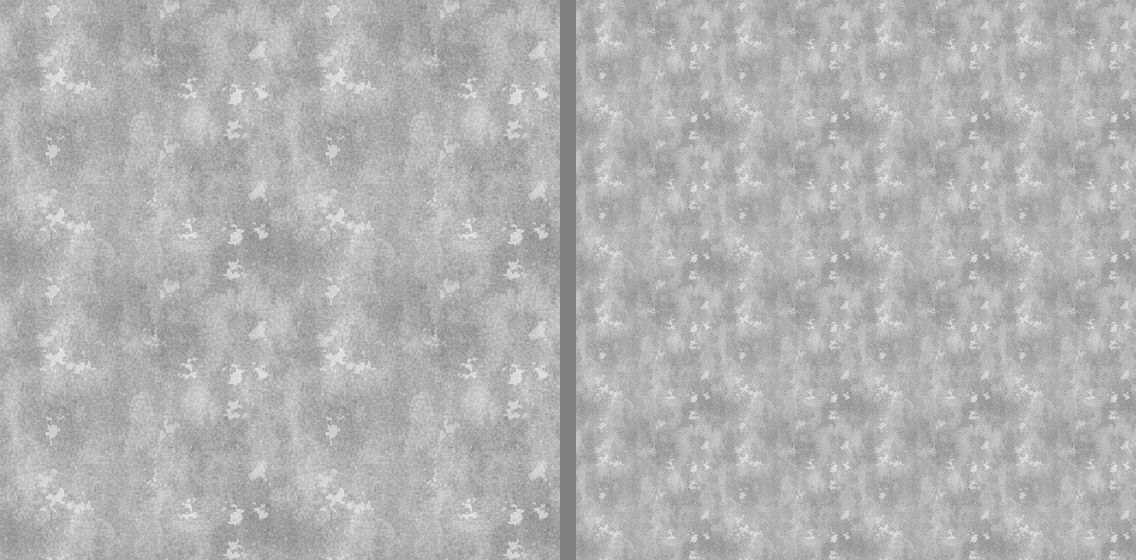
Left, the tile; right, the same tile 2 across and 2 down.
Reproduce this texture procedurally as a WebGL 2 fragment shader.

```glsl
#version 300 es
precision highp float;

uniform vec2 u_resolution;
out vec4 fragColor;

const float TAU = 6.28319;
const vec2 TONE_REPEATS = vec2(2.0, 2.0);
const vec2 CHIP_REPEATS = vec2(2.0, 4.0);
const vec2 CHIP_GRID = vec2(8.0, 4.0);
const vec3 CEMENT = vec3(0.695);
const vec3 CHALK = vec3(0.86);

float hash(vec2 cell, float seed) {
  vec3 h = fract(vec3(cell.xyx + seed * 17.3) * 0.1031);
  h += dot(h, h.yzx + 33.33);
  return fract((h.x + h.y) * h.z);
}

// Slope of one lattice corner, wrapped to the period
float corner(vec2 cell, vec2 offset, vec2 period, float seed) {
  float angle = TAU * hash(mod(cell, period), seed);
  return dot(vec2(cos(angle), sin(angle)), offset);
}

float gradientNoise(vec2 p, vec2 period, float seed) {
  vec2 i = floor(p), f = p - i;
  vec2 u = f * f * f * (f * (f * 6.0 - 15.0) + 10.0);
  vec2 e = vec2(1.0, 0.0);
  float low = mix(corner(i, f, period, seed),
                  corner(i + e.xy, f - e.xy, period, seed), u.x);
  float high = mix(corner(i + e.yx, f - e.yx, period, seed),
                   corner(i + e.xx, f - e.xx, period, seed), u.x);
  return mix(low, high, u.y);
}

// Layered noise that repeats once per unit of p
float fbm(vec2 p, vec2 frequency, float gain, int octaves, float seed) {
  float sum = 0.0, amplitude = 1.0;
  for (int i = 0; i < octaves; i++) {
    sum += amplitude * gradientNoise(p * frequency, frequency, seed + float(i));
    frequency *= 2.0;
    amplitude *= gain;
  }
  return sum;
}

// Cloudy cement with upright stains, patchy skim and fine grain
float cementTone(vec2 p) {
  float clouds = fbm(p, vec2(3.0), 0.55, 4, 1.0);
  float stains = fbm(p, vec2(10.0, 2.0), 0.6, 4, 9.0);
  float skim = smoothstep(-0.2, 0.3, fbm(p, vec2(6.0, 5.0), 0.72, 5, 21.0));
  float pits = smoothstep(0.42, 0.75, fbm(p, vec2(14.0), 0.75, 4, 33.0));
  float grain = gradientNoise(p * 128.0, vec2(128.0), 41.0)
              + 0.6 * gradientNoise(p * 80.0, vec2(80.0), 47.0);
  float swell = cos(TAU * (p.y - 0.55)) + 0.6 * cos(TAU * (p.x - 0.4));
  return 0.08 * clouds + 0.06 * stains + 0.065 * (skim - 0.45)
       - 0.05 * pits + 0.1 * grain + 0.012 * swell;
}

// Ragged pale chips, mostly gathered in the middle rows of each repeat
float chipMask(vec2 p, float ragged) {
  vec2 q = p * CHIP_GRID;
  float mask = 0.0;
  for (int y = -1; y <= 1; y++) {
    for (int x = -1; x <= 1; x++) {
      vec2 cell = floor(q) + vec2(x, y);
      vec2 id = mod(cell, CHIP_GRID);
      float band = step(abs(id.y - 1.5), 0.6);
      float present = step(hash(id, 51.0), mix(0.18, 0.6, band));
      vec2 center = cell + 0.2 + 0.6 * vec2(hash(id, 53.0), hash(id, 57.0));
      float radius = mix(0.08, 0.25, hash(id, 59.0));
      float depth = radius - length(q - center) + 0.5 * ragged;
      float strength = mix(0.5, 0.95, hash(id, 61.0));
      mask = max(mask, present * strength * smoothstep(-0.02, 0.12, depth));
    }
  }
  return mask;
}

void main() {
  vec2 uv = gl_FragCoord.xy / u_resolution;
  vec2 chipTile = uv * CHIP_REPEATS;
  float ragged = fbm(chipTile, vec2(24.0, 12.0), 0.8, 3, 71.0);

  float tone = cementTone(uv * TONE_REPEATS);
  float flakes = 0.45 * smoothstep(0.62, 0.85, ragged);
  float chips = max(chipMask(chipTile, ragged), flakes);

  vec3 color = CEMENT + tone;
  color = mix(color, CHALK + 0.4 * tone, chips);
  fragColor = vec4(color, 1.0);
}
```
